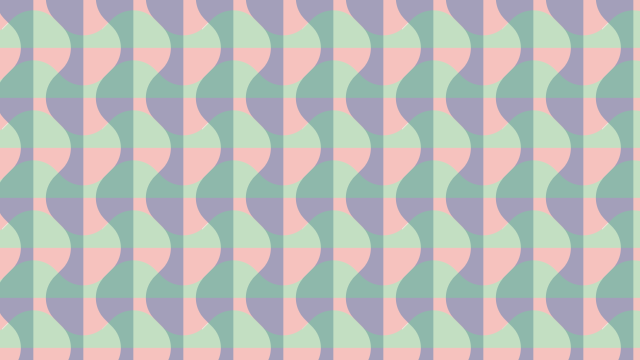
A Shadertoy shader for this pattern:

```glsl
// Pastel checks cut by interlaced upright and level waves of arcs and diagonals.

const float ROWS = 7.2;                     // cells per canvas height
const vec2 ORIGIN = vec2(0.667, 0.957);     // first line crossing, from top left
const float AMPLITUDE = 0.25;               // wave height in cells
const float RADIUS = 0.6036;                // arc radius meeting 45 degree joins
const float JOIN = RADIUS * 0.70711;        // where an arc becomes a diagonal

const vec3 PINK   = vec3(0.965, 0.762, 0.747);
const vec3 PURPLE = vec3(0.640, 0.622, 0.730);
const vec3 MINT   = vec3(0.765, 0.875, 0.760);
const vec3 TEAL   = vec3(0.555, 0.720, 0.670);
const vec3 PALE   = vec3(0.98, 0.93, 0.90);

// Returns wave height and steepness; crests at even x, troughs at odd x.
vec2 arcWave(float x, float amplitude, float radius) {
    float t = abs(mod(x + 1.0, 2.0) - 1.0);
    float m = min(t, 1.0 - t);
    float side = t < 0.5 ? 1.0 : -1.0;
    if (m > JOIN) return vec2(side * (0.5 - m), 1.0);
    float rise = sqrt(radius * radius - m * m);
    return vec2(side * (amplitude - radius + rise), m / rise);
}

// Coverage of the strip from a wavy edge to the next straight line.
float strip(float across, float offset, float steepness, float pixel) {
    float t = fract(across);
    float toWave = (t - 0.5 - offset) * inversesqrt(1.0 + steepness * steepness);
    float d = max(min(toWave, 1.0 - t), -t);
    return clamp(d / pixel + 0.5, 0.0, 1.0);
}

// Coverage of a thin line segment.
float hairline(vec2 p, vec2 a, vec2 b, float halfWidth, float pixel) {
    vec2 ab = b - a;
    float h = clamp(dot(p - a, ab) / dot(ab, ab), 0.0, 1.0);
    return clamp((halfWidth - length(p - a - ab * h)) / pixel + 0.5, 0.0, 1.0);
}

void mainImage(out vec4 fragColor, in vec2 fragCoord) {
    float pixel = ROWS / iResolution.y;
    vec2 cell = vec2(fragCoord.x, iResolution.y - fragCoord.y) * pixel - ORIGIN;

    // Upright waves set the shade, level waves set the hue.
    vec2 upright = arcWave(cell.y, AMPLITUDE, RADIUS);
    vec2 level = arcWave(cell.x, AMPLITUDE, RADIUS);
    float dark = strip(cell.x, upright.x, upright.y, pixel);
    float green = strip(cell.y, -level.x, level.y, pixel);
    vec3 color = mix(mix(PINK, PURPLE, dark), mix(MINT, TEAL, dark), green);

    // Faint seams beside the wave crossings, stronger in every other column.
    vec2 tile = floor(cell * 0.5);
    vec2 local = cell - 2.0 * tile - vec2(1.5);
    float seam = hairline(local, vec2(-0.12, 0.12), vec2(-0.01, 0.01), 0.008, pixel);
    float strength = mix(0.8, 0.3, mod(tile.x + 1.0, 2.0));
    color = mix(color, PALE, seam * strength);

    fragColor = vec4(color, 1.0);
}
```
